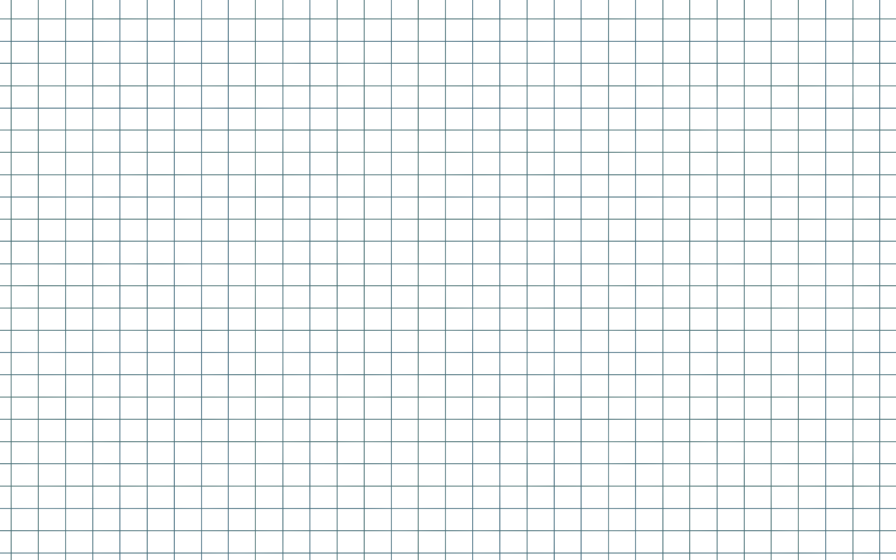
Reproduce this pattern procedurally as a Shadertoy shader.

```glsl
float hash(vec2 p) {
    vec3 q = fract(p.xyx * 0.1031);
    q += dot(q, q.yzx + 33.33);
    return fract((q.x + q.y) * q.z);
}

float noise(vec2 p) {
    vec2 cell = floor(p), f = fract(p);
    f = f * f * (3.0 - 2.0 * f);
    return mix(mix(hash(cell), hash(cell + vec2(1, 0)), f.x),
               mix(hash(cell + vec2(0, 1)), hash(cell + vec2(1, 1)), f.x), f.y);
}

// Share of a filter window covered by a line at the given distance
float lineCoverage(float dist, float width, float window) {
    float overlap = min(dist + 0.5 * window, 0.5 * width)
                  - max(dist - 0.5 * window, -0.5 * width);
    return max(overlap, 0.0) / window;
}

// One family of parallel rules: rgb is ink colour, a is coverage
vec4 ruling(float across, float along, float pitch, float seed, float window) {
    float index = floor(across / pitch + 0.5);
    vec2 id = vec2(index + 50.0, seed);
    float drift = 0.0008 * (hash(id) - 0.5);
    float coverage = lineCoverage(across - index * pitch - drift, 0.00158, window);

    // Uneven ink along each rule
    float wear = noise(vec2(along * 14.0 + 40.0, id.x * 7.0 + seed));
    vec3 ink = mix(vec3(0.26, 0.42, 0.50), vec3(0.30, 0.45, 0.45), hash(id + 17.0));
    return vec4(ink, coverage * mix(0.92, 1.08, wear));
}

void mainImage(out vec4 fragColor, in vec2 fragCoord) {
    vec2 p = fragCoord / iResolution.y;
    float window = 1.3 / iResolution.y;

    vec4 vertical = ruling(p.x - 0.0202, p.y, 0.04847, 3.0, window);
    vec4 horizontal = ruling(p.y - 0.0128, p.x, 0.03972, 11.0, window);

    // Ink over white paper
    vec3 color = mix(vec3(1.0), vertical.rgb, vertical.a);
    color = mix(color, horizontal.rgb, horizontal.a);
    fragColor = vec4(color, 1.0);
}
```
